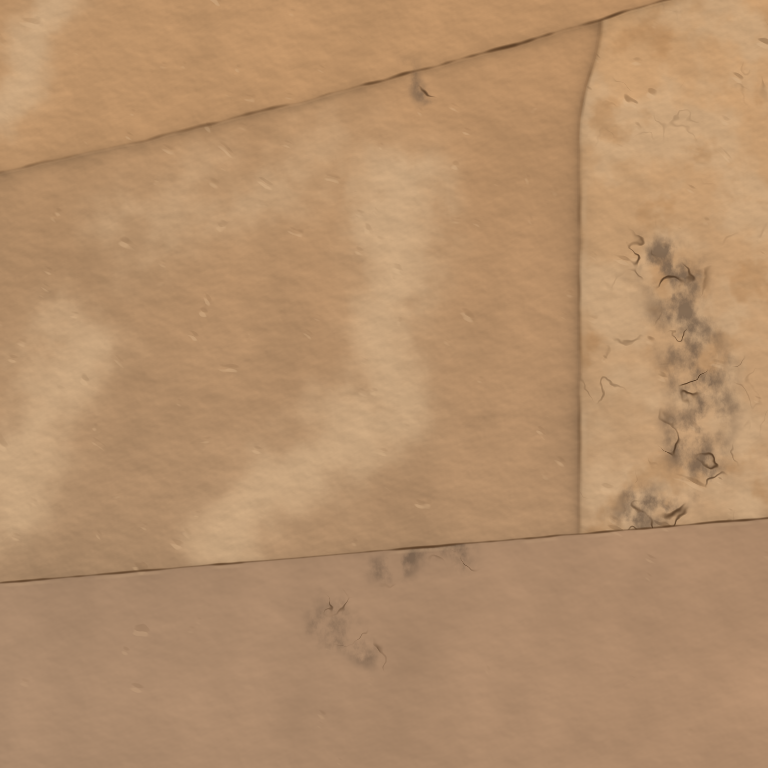
This texture is drawn by a Shadertoy shader. Its source:

```glsl
// Weathered limestone wall: four large blocks divided by two sloping bed joints
// and one upright joint. Layered gradient noise gives the mottling, ragged pale
// veins and grain; stretched noise gives lit flakes, warped bands give stains.

const vec3 TOP_STONE   = vec3(0.735, 0.565, 0.400);
const vec3 MID_STONE   = vec3(0.690, 0.543, 0.402);
const vec3 RIGHT_STONE = vec3(0.740, 0.595, 0.445);
const vec3 LOW_STONE   = vec3(0.664, 0.530, 0.414);
const vec3 PALE_VEIN   = vec3(0.795, 0.660, 0.510);
const vec3 OCHRE       = vec3(0.660, 0.480, 0.310);
const vec3 SOOT        = vec3(0.430, 0.350, 0.280);
const vec3 JOINT_DARK  = vec3(0.330, 0.225, 0.135);
const float BED_WIDTH     = 0.0014;          // half width of the bed joints
const float UPRIGHT_WIDTH = 0.0020;          // half width of the upright joint
const vec2 FLAKE_FREQ     = vec2(30.0, 72.0); // flakes along and across their slant
const float FLAKE_SLANT   = -0.45;           // radians

vec2 hash2(vec2 p) {
    vec3 q = fract(vec3(p.xyx) * vec3(0.1031, 0.1030, 0.0973));
    q += dot(q, q.yzx + 33.33);
    return fract((q.xx + q.yz) * q.zy);
}

float cornerSlope(vec2 cell, vec2 offset) {
    return dot(hash2(cell + 91.0) * 2.0 - 1.0, offset);
}

// Gradient noise, roughly -0.7 to 0.7
float noise(vec2 p) {
    vec2 i = floor(p), f = fract(p);
    vec2 u = f * f * f * (f * (f * 6.0 - 15.0) + 10.0);
    vec2 e = vec2(0.0, 1.0);
    return mix(mix(cornerSlope(i, f), cornerSlope(i + e.yx, f - e.yx), u.x),
               mix(cornerSlope(i + e, f - e), cornerSlope(i + 1.0, f - 1.0), u.x), u.y);
}

float fbm(vec2 p) {
    float sum = 0.0, amp = 1.0;
    for (int k = 0; k < 5; k++) {
        sum += amp * noise(p);
        p = mat2(1.6, 1.2, -1.2, 1.6) * p + 7.3;
        amp *= 0.52;
    }
    return sum;
}

// Soft band around a segment: 1 on the axis, 0 beyond the radius
float band(vec2 p, vec2 a, vec2 b, float radius) {
    vec2 d = b - a;
    float t = clamp(dot(p - a, d) / dot(d, d), 0.0, 1.0);
    return 1.0 - smoothstep(0.0, radius, length(p - a - d * t));
}

float line(float d, float halfWidth, float soft) {
    return 1.0 - smoothstep(halfWidth - soft, halfWidth + soft, abs(d));
}

// Slanted flakes, only the peaks of a stretched noise
float flakes(vec2 p, float density) {
    float c = cos(FLAKE_SLANT), s = sin(FLAKE_SLANT);
    p += 0.012 * vec2(noise(p * 19.0), noise(p * 19.0 + 13.0));
    vec2 q = vec2(c * p.x + s * p.y, c * p.y - s * p.x) * FLAKE_FREQ;
    float level = 0.52 - 0.3 * density;
    return smoothstep(level, level + 0.16, noise(q) + 0.3 * noise(q * 2.3 + 5.0));
}

void mainImage(out vec4 fragColor, in vec2 fragCoord) {
    vec2 uv = fragCoord / iResolution.xy;
    float px = 1.0 / iResolution.y;
    vec2 w = uv + 0.05 * vec2(fbm(uv * 8.0), fbm(uv * 8.0 + 31.0));
    float fine = fbm(uv * vec2(24.0, 38.0) + 3.0);
    float lumps = fbm(uv * 14.0 + 17.0);

    // Signed distances to the joints
    float wobble = 0.003 * noise(uv * 24.0);
    float upperBed = uv.y - (0.776 + 0.215 * uv.x + 0.05 * uv.x * uv.x) + wobble;
    float lowerBed = uv.y - (0.241 + 0.0846 * uv.x) + 0.4 * wobble;
    float upright = uv.x - 0.755 - 0.028 * smoothstep(0.84, 0.97, uv.y) + wobble;
    float top = smoothstep(-px, px, upperBed), low = smoothstep(px, -px, lowerBed);
    float middle = (1.0 - top) * (1.0 - low);
    float right = smoothstep(-px, px, upright) * middle;

    // Block colours, warmer toward the top, with faint vertical washes
    vec3 col = mix(MID_STONE, RIGHT_STONE, right);
    col = mix(mix(col, TOP_STONE, top), LOW_STONE, low);
    col += vec3(0.06, 0.02, -0.02) * (uv.y - 0.45) * middle + vec3(0.025, 0.01, 0.0) * (uv.x - 0.5);
    col *= 1.0 + 0.06 * fbm(uv * 5.0 + 12.0) + 0.04 * noise(vec2(uv.x * 14.0, uv.y * 2.5)) + 0.03 * lumps;

    // Pale mineral veins with ragged edges
    float vein = max(band(w, vec2(0.51, 0.77), vec2(0.51, 0.47), 0.12), band(w, vec2(0.50, 0.47), vec2(0.30, 0.31), 0.11));
    vein = max(vein, band(w, vec2(0.10, 0.55), vec2(0.01, 0.34), 0.11));
    vein = max(vein, 0.7 * band(w, vec2(0.18, 0.71), vec2(0.40, 0.77), 0.13)) * (middle - right);
    vein = max(vein, top * band(w, vec2(0.08, 1.0), vec2(0.0, 0.84), 0.07));
    float ragged = vein * smoothstep(0.2, 0.85, vein + 0.8 * lumps);
    col = mix(col, PALE_VEIN, 0.35 * vein + 0.5 * ragged);
    col = mix(col, PALE_VEIN, 0.6 * right * smoothstep(-0.15, 0.3, fbm(uv * 9.0 + 5.0)));
    col = mix(col, OCHRE, 0.4 * right * smoothstep(0.1, 0.5, fbm(uv * 12.0 + 41.0)));

    // Grain lit from above, then flakes with a dark hollow and a lit lip
    float relief = fine - fbm((uv + vec2(0.002, 0.004)) * vec2(24.0, 38.0) + 3.0);
    col *= 1.0 + (0.025 * fine - 0.12 * relief) * (1.0 - 0.45 * low);
    float patchy = smoothstep(-0.2, 0.35, noise(uv * 8.0 + 60.0));
    float density = (0.2 + 0.3 * patchy) * (1.0 - 0.5 * low) + 0.3 * vein + 0.15 * right;
    float hollow = flakes(uv, density), lip = flakes(uv + vec2(0.002, 0.006), density);
    col = mix(col, PALE_VEIN * 1.06, 0.42 * lip * (1.0 - hollow) * (1.0 - 0.5 * low));
    col = mix(col, JOINT_DARK, hollow * (0.1 + 0.24 * right * patchy));

    // Soot and cracks down the right block and below the lower bed
    float stain = max(band(w, vec2(0.87, 0.67), vec2(0.91, 0.50), 0.065), band(w, vec2(0.91, 0.50), vec2(0.92, 0.37), 0.06));
    stain = max(stain, band(w, vec2(0.82, 0.32), vec2(0.85, 0.34), 0.05)) * right;
    stain = max(stain, low * max(band(w, vec2(0.50, 0.265), vec2(0.60, 0.275), 0.04), 0.8 * band(w, vec2(0.42, 0.19), vec2(0.47, 0.15), 0.045)));
    stain = max(stain, 0.7 * band(w, vec2(0.55, 0.91), vec2(0.56, 0.895), 0.025));
    float soot = stain * smoothstep(-0.35, 0.55, fbm(uv * vec2(34.0, 26.0)));
    float crack = line(noise(w * 30.0 + 8.0), 0.03, 0.03) * smoothstep(0.0, 0.3, noise(uv * 21.0 + 70.0));
    col = mix(col, SOOT, min(soot, 0.75));
    col = mix(col, JOINT_DARK * 0.85, crack * clamp(stain * 1.5 + 0.3 * right * patchy, 0.0, 0.8));

    // Joints: thin broken lines with soft shade and a lit edge
    float wear = smoothstep(-0.3, 0.35, noise(uv * 13.0 + 25.0) + 0.5 * noise(uv * 41.0));
    col *= 1.0 - 0.12 * exp(-abs(upperBed + 0.004) * 120.0) - 0.07 * exp(-abs(lowerBed) * 180.0);
    col *= 1.0 - 0.14 * middle * exp(-abs(upright + 0.003) * 130.0);
    col = mix(col, PALE_VEIN, 0.3 * middle * wear * line(upright - 0.006, 0.003, 0.003));
    col = mix(col, PALE_VEIN, 0.3 * wear * line(lowerBed + 0.004, 0.002, 0.002));
    float upperInk = wear * (0.3 + 0.5 * smoothstep(0.1, 0.7, uv.x)) + 0.1;
    col = mix(col, JOINT_DARK, upperInk * line(upperBed, BED_WIDTH * (0.6 + wear), 1.5 * px));
    col = mix(col, JOINT_DARK, (0.4 + 0.45 * wear) * line(lowerBed, BED_WIDTH * (0.5 + 0.6 * wear), px));
    col = mix(col, JOINT_DARK, middle * (0.12 + 0.25 * wear) * line(upright, UPRIGHT_WIDTH, 2.0 * px));
    fragColor = vec4(clamp(col, 0.0, 1.0), 1.0);
}
```
